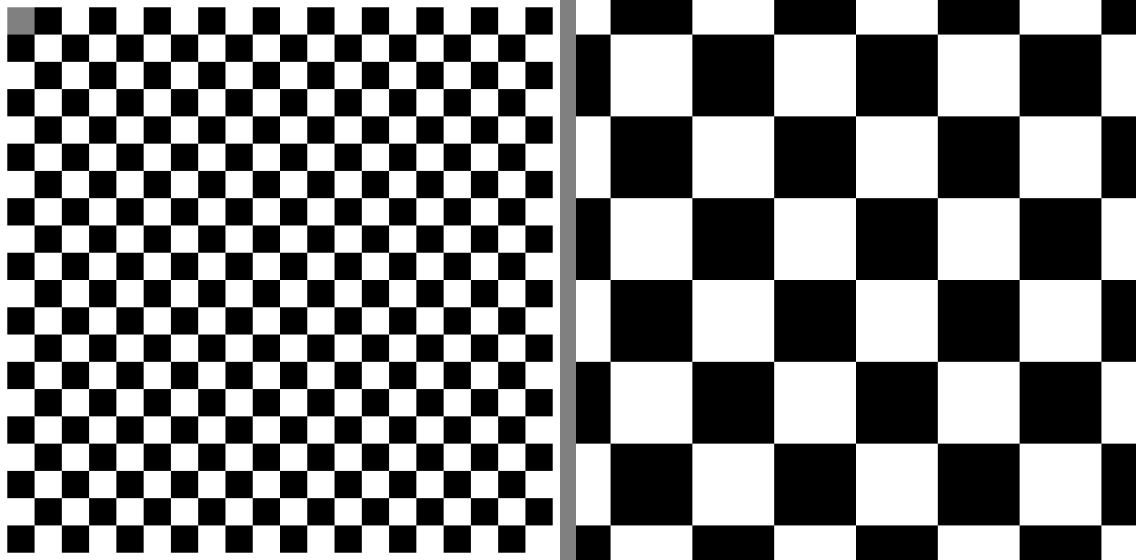
Left: the whole. Right: its middle third, enlarged.
A three.js fragment shader for this pattern:

```glsl
varying vec2 vUv;

// Smoothed coverage of the rectangle from lo to hi, in cell units
float boxCoverage(vec2 p, vec2 lo, vec2 hi, vec2 pixel) {
  vec2 c = clamp((p - lo) / pixel + 0.5, 0.0, 1.0)
         * clamp((hi - p) / pixel + 0.5, 0.0, 1.0);
  return c.x * c.y;
}

// Alternating squares, 1 where column + row is even
float checker(vec2 p, vec2 pixel) {
  vec2 edge = abs(mod(p - 0.5, 2.0) - 1.0) - 0.5;
  vec2 side = clamp(2.0 * edge / pixel, -1.0, 1.0);
  return 0.5 + 0.5 * side.x * side.y;
}

void main() {
  const float cells = 20.0;
  const float margin = 0.01302;

  vec2 p = (vUv - margin) / (1.0 - 2.0 * margin) * cells;
  vec2 pixel = max(fwidth(p), vec2(1e-5));

  // Black squares, clamped so the outer rim is smoothed only once
  float ink = checker(clamp(p, 0.5, cells - 0.5), pixel);
  ink *= boxCoverage(p, vec2(0.0), vec2(cells), pixel);

  // Single grey square in the top left corner
  ink += 0.5 * boxCoverage(p, vec2(0.0, cells - 1.0), vec2(1.0, cells), pixel);

  gl_FragColor = vec4(vec3(1.0 - ink), 1.0);
}
```
